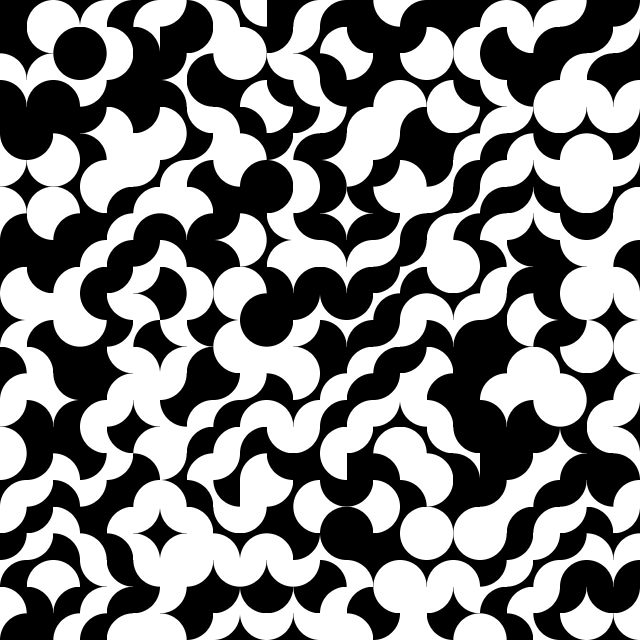
Give the GLSL for this pattern, as a WebGL 1 fragment shader.

```glsl
precision highp float;
// Black and white mosaic of quarter discs and solid tiles whose edge colours join up.

uniform vec2 u_resolution;

const int GRID = 24;                 // tiles along each side
const float SOLID_CHANCE = 0.33;     // where both incoming edges agree
const float STRAY_CHANCE = 0.02;     // where they differ, leaving a straight edge
const float WHITE_DISC_CHANCE = 0.55;
const vec3 BLACK = vec3(0.0);
const vec3 WHITE = vec3(1.0);

// Edge and disc colours: 0 is black, 1 is white.
struct Tile {
  float left;
  float below;
  float disc;
  bool solid;
};

float hash(vec2 p) {
  vec3 q = fract(p.xyx * 0.1031);
  q += dot(q, q.yzx + 33.33);
  return fract((q.x + q.y) * q.z);
}

float coin(vec2 seed, float chance) {
  return step(hash(seed), chance);
}

Tile pickTile(vec2 cell, float left, float below) {
  float chance = left == below ? SOLID_CHANCE : STRAY_CHANCE;
  bool solid = coin(cell + 17.0, chance) > 0.5;
  float disc = coin(cell + 71.0, WHITE_DISC_CHANCE);
  return Tile(left, below, disc, solid);
}

// Lays tiles row by row, passing edge colours right and up, until the target.
Tile layTiles(vec2 target) {
  float below[GRID];
  for (int x = 0; x < GRID; x++) {
    below[x] = coin(vec2(float(x), 131.0), 0.5);
  }
  Tile tile = Tile(0.0, 0.0, 0.0, true);
  for (int y = 0; y < GRID; y++) {
    if (float(y) > target.y) break;
    float left = coin(vec2(197.0, float(y)), 0.5);
    for (int x = 0; x < GRID; x++) {
      if (float(x) > target.x) break;
      tile = pickTile(vec2(float(x), float(y)), left, below[x]);
      left = tile.solid ? tile.below : 1.0 - tile.left;
      below[x] = tile.solid ? tile.below : 1.0 - tile.below;
    }
  }
  return tile;
}

// The disc sits in the corner between the two edges of its own colour.
float shadeTile(Tile tile, vec2 p, float pixel) {
  if (tile.solid) return tile.below;
  vec2 centre = abs(vec2(tile.left, tile.below) - tile.disc);
  float outside = clamp(0.5 + (length(p - centre) - 1.0) / pixel, 0.0, 1.0);
  return mix(tile.disc, 1.0 - tile.disc, outside);
}

void main() {
  vec2 p = gl_FragCoord.xy / u_resolution * float(GRID);
  float pixel = float(GRID) / min(u_resolution.x, u_resolution.y);
  Tile tile = layTiles(floor(p));
  float tone = shadeTile(tile, fract(p), pixel);
  gl_FragColor = vec4(mix(BLACK, WHITE, tone), 1.0);
}
```
